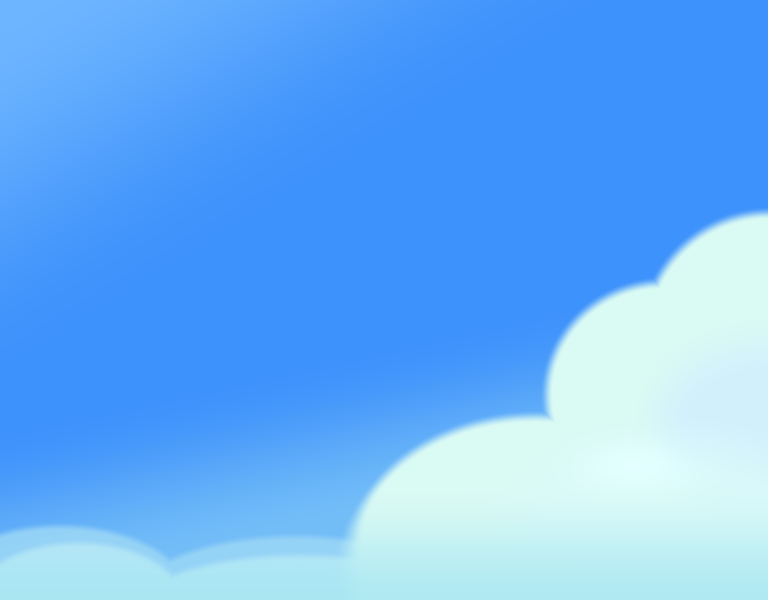
A Shadertoy shader for this texture:

```glsl
// Signed distance estimate to an axis-aligned ellipse
float ellipse(vec2 p, vec2 center, vec2 radius) {
    vec2 q = (p - center) / radius;
    float k = length(q);
    return k * (k - 1.0) / max(length(q / radius), 0.001);
}

float cover(float dist, float softness) {
    return smoothstep(softness, -softness, dist);
}

// Gaussian pool of light
float glow(vec2 p, vec2 center, vec2 spread) {
    vec2 q = (p - center) / spread;
    return exp(-dot(q, q));
}

vec3 skyColor(vec2 p) {
    vec3 sky = vec3(0.245, 0.573, 0.985);
    float corner = 0.55 * p.x + 0.9 * (1.0 - p.y);
    sky = mix(sky, vec3(0.43, 0.71, 1.0), smoothstep(0.56, 0.02, corner));
    float horizon = p.y - 0.22 * p.x;
    return mix(sky, vec3(0.45, 0.74, 0.97), smoothstep(0.28, 0.0, horizon));
}

vec3 cloudColor(vec2 p) {
    vec3 color = vec3(0.855, 0.98, 0.955);

    // Cool shade inside the upper puffs
    float shade = cover(ellipse(p, vec2(1.29, 0.29), vec2(0.19, 0.135)), 0.055);
    color = mix(color, vec3(0.82, 0.94, 0.99), shade);

    // Pale front mound and its highlight
    float mound = cover(ellipse(p, vec2(1.12, 0.13), vec2(0.26, 0.135)), 0.06);
    color = mix(color, vec3(0.855, 0.98, 0.975), 0.8 * mound);
    color += vec3(0.035, 0.025, 0.03) * glow(p, vec2(1.06, 0.225), vec2(0.09, 0.04));

    // Aqua base
    return mix(color, vec3(0.69, 0.915, 0.95), smoothstep(0.19, 0.0, p.y));
}

void mainImage(out vec4 fragColor, in vec2 fragCoord) {
    vec2 p = fragCoord / iResolution.y;
    vec3 color = skyColor(p);

    // Distant clouds: a translucent layer behind a brighter one
    float back = min(ellipse(p, vec2(0.10, 0.0), vec2(0.217, 0.123)),
                     ellipse(p, vec2(0.492, -0.017), vec2(0.283, 0.123)));
    float front = min(ellipse(p, vec2(0.13, -0.017), vec2(0.183, 0.112)),
                      ellipse(p, vec2(0.50, -0.033), vec2(0.292, 0.107)));
    color = mix(color, vec3(0.60, 0.835, 0.965), 0.9 * cover(back, 0.008));
    vec3 frontColor = mix(vec3(0.66, 0.90, 0.95), vec3(0.70, 0.90, 0.965), smoothstep(0.0, 0.1, p.y));
    color = mix(color, frontColor, cover(front, 0.008));

    // Large cloud: stacked puffs and a filled body
    float puffs = ellipse(p, vec2(1.283, 0.433), vec2(0.212));
    puffs = min(puffs, ellipse(p, vec2(1.108, 0.342), vec2(0.197, 0.187)));
    puffs = min(puffs, ellipse(p, vec2(0.892, 0.058), vec2(0.313, 0.248)));
    puffs = min(puffs, ellipse(p, vec2(1.20, 0.10), vec2(0.25, 0.24)));
    float softness = mix(0.03, 0.011, smoothstep(0.0, 0.2, p.y));
    color = mix(color, cloudColor(p), cover(puffs, softness));

    fragColor = vec4(color, 1.0);
}
```
